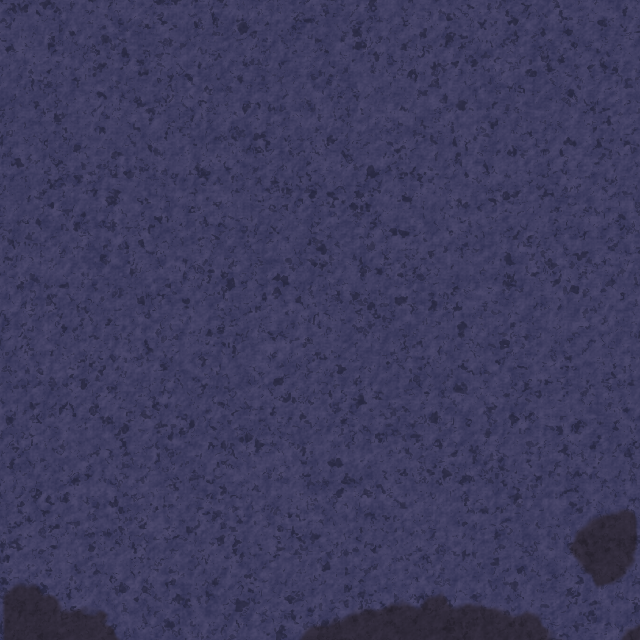
This texture is drawn by a three.js fragment shader. Its source:

```glsl
varying vec2 vUv;

const vec3 LIGHT_CLOTH = vec3(0.285, 0.275, 0.415);
const vec3 SHADE_CLOTH = vec3(0.195, 0.198, 0.335);
const vec3 SPECK_INK = vec3(0.135, 0.138, 0.225);
const vec3 STAIN = vec3(0.182, 0.162, 0.222);

vec2 hash2(vec2 p) {
  vec2 k = vec2(dot(p, vec2(127.1, 311.7)), dot(p, vec2(269.5, 183.3)));
  return fract(sin(k) * 43758.5);
}

float valueNoise(vec2 p) {
  vec2 cell = floor(p);
  vec2 f = fract(p);
  f = f * f * (3.0 - 2.0 * f);
  float low = mix(hash2(cell).x, hash2(cell + vec2(1.0, 0.0)).x, f.x);
  float high = mix(hash2(cell + vec2(0.0, 1.0)).x, hash2(cell + 1.0).x, f.x);
  return mix(low, high, f.y);
}

// Cellular blots: one per cell, with random place, radius and stretch
float specks(vec2 p, float maxRadius) {
  vec2 cell = floor(p);
  float nearest = 1.0;
  for (int y = -1; y <= 1; y++) {
    for (int x = -1; x <= 1; x++) {
      vec2 id = cell + vec2(float(x), float(y));
      vec2 size = hash2(id + 57.0);
      vec2 offset = p - id - hash2(id);
      offset.x *= mix(0.75, 1.6, size.y);
      float radius = maxRadius * size.x * size.x;
      nearest = min(nearest, length(offset) - radius);
    }
  }
  return smoothstep(0.08, -0.12, nearest);
}

float ellipse(vec2 p, vec2 center, vec2 radius) {
  return (length((p - center) / radius) - 1.0) * min(radius.x, radius.y);
}

float circle(vec2 p, vec2 center, float radius) {
  return length(p - center) - radius;
}

// Layered sines and soft noise make the stain outline uneven
vec2 wobble(vec2 p) {
  vec2 waves = sin(p.yx * 95.0 + vec2(0.4, 2.1)) + 0.5 * sin(p.yx * 210.0 + p * 60.0);
  float ragged = valueNoise(p * 75.0) - 0.5;
  return p + waves * 0.0022 + ragged * 0.010;
}

float stainMask(vec2 uv) {
  vec2 p = wobble(uv);
  // Left mound
  float d = circle(p, vec2(0.043, 0.032), 0.052);
  d = min(d, circle(p, vec2(0.122, -0.018), 0.066));
  d = min(d, circle(p, vec2(0.015, 0.020), 0.040));
  // Wide mound
  d = min(d, ellipse(p, vec2(0.675, -0.020), vec2(0.200, 0.078)));
  d = min(d, circle(p, vec2(0.680, 0.048), 0.021));
  d = min(d, circle(p, vec2(0.815, -0.006), 0.047));
  d = min(d, circle(p, vec2(0.510, -0.022), 0.046));
  // Drop near the right side
  d = min(d, circle(p, vec2(0.945, 0.146), 0.048));
  d = min(d, circle(p, vec2(0.973, 0.166), 0.034));
  d = min(d, circle(p, vec2(0.948, 0.110), 0.025));
  float side = smoothstep(0.002, 0.009, min(uv.x, 1.0 - uv.x));
  float corner = circle(p, vec2(1.003, -0.006), 0.031);
  return max(smoothstep(0.006, -0.006, d) * side, smoothstep(0.006, -0.006, corner));
}

// Mottled nap, slanted upward to the right
float clothTone(vec2 p) {
  vec2 slant = vec2(p.x - 0.45 * p.y, p.y * 0.85 + p.x * 0.15);
  float mottle = 0.40 * valueNoise(slant * 115.0)
               + 0.35 * valueNoise(slant * 220.0 + 31.0)
               + 0.25 * valueNoise(p * 410.0 + 73.0);
  float streak = valueNoise(p * vec2(150.0, 14.0)) + valueNoise(p * vec2(12.0, 130.0));
  float weave = sin(p.x * 1068.0) + sin(p.y * 1068.0);
  float broad = valueNoise(p * 9.0) - 0.5;
  return 0.60 + (mottle - 0.5) * 1.5 + (streak - 1.0) * 0.14 + weave * 0.025 + broad * 0.08;
}

float speckCover(vec2 p) {
  vec2 rough = vec2(valueNoise(p * 170.0), valueNoise(p * 170.0 + 19.0)) - 0.5;
  vec2 fine = vec2(valueNoise(p * 330.0 + 41.0), valueNoise(p * 330.0 + 67.0)) - 0.5;
  vec2 q = p + rough * 0.012 + fine * 0.005;
  float large = specks(q * 48.0, 0.36) * 0.80;
  float small = specks(q * 88.0 + 11.0, 0.40) * 0.55;
  return max(large, small) * mix(0.65, 1.0, valueNoise(p * 260.0 + 5.0));
}

void main() {
  float tone = clamp(clothTone(vUv), 0.0, 1.1);
  float speck = speckCover(vUv);
  vec3 cloth = mix(SHADE_CLOTH, LIGHT_CLOTH, tone);
  cloth = mix(cloth, SPECK_INK, speck);

  vec3 soaked = STAIN * (0.86 + 0.25 * tone) * (1.0 - 0.22 * speck);
  gl_FragColor = vec4(mix(cloth, soaked, stainMask(vUv) * 0.95), 1.0);
}
```
